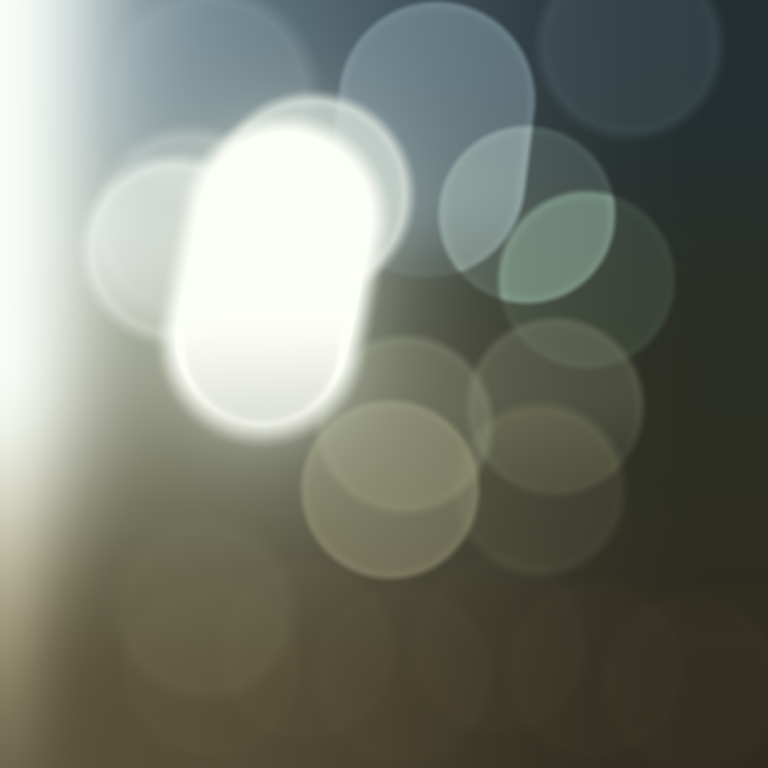
Give the GLSL for this background, as a WebGL 1 fragment shader.

```glsl
precision highp float;
// Out-of-focus lights: a cool-to-warm dusk gradient with a bright left flare,
// overlaid by soft translucent discs and one overexposed, smeared light.
// Discs are capsule distance fields; overlapping pairs form brighter lenses.

uniform vec2 u_resolution;

float hash(float n) {
  return fract(sin(n * 127.1) * 43758.5453);
}

float capsule(vec2 p, vec2 a, vec2 b) {
  vec2 pa = p - a, ba = b - a;
  return length(pa - ba * clamp(dot(pa, ba) / dot(ba, ba), 0.0, 1.0));
}

// Coverage of a smeared light with a faintly brighter rim.
float smear(vec2 p, vec2 a, vec2 b, float radius, float blur) {
  float d = capsule(p, a, b) - radius;
  float rim = (d + blur) / 0.006;
  return (1.0 - smoothstep(-blur, blur, d)) * (1.0 + 0.18 * exp(-rim * rim));
}

float disc(vec2 p, vec2 center, float radius, float blur) {
  return smear(p, center, center + vec2(0.0, 0.001), radius, blur);
}

// Three-stop vertical gradient.
vec3 ramp(vec3 low, vec3 middle, vec3 high, float y) {
  vec3 c = mix(low, middle, smoothstep(0.05, 0.5, y));
  return mix(c, high, smoothstep(0.5, 0.95, y));
}

void main() {
  vec2 p = gl_FragCoord.xy / u_resolution;

  // Backdrop, lit from the left
  vec3 shade = ramp(vec3(0.19, 0.17, 0.12), vec3(0.17, 0.18, 0.14), vec3(0.14, 0.185, 0.2), p.y);
  vec3 lit = ramp(vec3(0.34, 0.31, 0.22), vec3(0.46, 0.47, 0.38), vec3(0.38, 0.47, 0.51), p.y);
  vec3 color = mix(lit, shade, smoothstep(0.15, 0.92, p.x));

  // Flare along the left side
  float reach = p.x / mix(0.07, 0.17, smoothstep(0.1, 0.7, p.y));
  vec3 flare = mix(vec3(0.78, 0.75, 0.62), vec3(0.97, 0.99, 0.97), smoothstep(0.1, 0.55, p.y));
  color = mix(color, flare, exp(-reach * reach) * smoothstep(-0.2, 0.5, p.y));

  // Barely visible discs across the lower half
  for (int i = 0; i < 6; i++) {
    float n = float(i) + 1.0;
    vec2 center = vec2(0.15 + 0.125 * n, 0.1 + 0.12 * hash(n));
    color += vec3(0.012, 0.011, 0.008) * disc(p, center, 0.115, 0.01);
  }
  color = mix(color, vec3(0.5, 0.49, 0.38), 0.16 * disc(p, vec2(0.267, 0.206), 0.117, 0.015));

  // Cool discs along the top
  float top = smear(p, vec2(0.569, 0.87), vec2(0.556, 0.766), 0.128, 0.005);
  color = mix(color, vec3(0.58, 0.68, 0.72), 0.45 * top * smoothstep(0.58, 0.76, p.y));
  color = mix(color, vec3(0.7, 0.78, 0.8), 0.2 * disc(p, vec2(0.273, 0.876), 0.137, 0.015));
  color = mix(color, vec3(0.42, 0.52, 0.55), 0.2 * disc(p, vec2(0.82, 0.941), 0.12, 0.01));

  // Green discs on the right and their lenses
  float upper = disc(p, vec2(0.686, 0.72), 0.115, 0.005);
  float outer = disc(p, vec2(0.764, 0.635), 0.115, 0.006);
  color = mix(color, vec3(0.62, 0.74, 0.71), 0.2 * upper);
  color = mix(color, vec3(0.5, 0.62, 0.54), 0.17 * outer);
  color = mix(color, vec3(0.78, 0.86, 0.82), 0.25 * top * upper);
  color = mix(color, vec3(0.68, 0.82, 0.74), 0.32 * upper * outer);

  // Olive discs below
  float right = disc(p, vec2(0.723, 0.47), 0.115, 0.007);
  float rightLow = disc(p, vec2(0.703, 0.362), 0.111, 0.009);
  color = mix(color, vec3(0.57, 0.59, 0.47), 0.28 * right * smoothstep(0.32, 0.5, p.y));
  color = mix(color, vec3(0.5, 0.49, 0.37), 0.17 * rightLow);
  color = mix(color, vec3(0.6, 0.6, 0.46), 0.12 * right * rightLow);
  float middle = disc(p, vec2(0.527, 0.447), 0.115, 0.008);
  color = mix(color, vec3(0.63, 0.66, 0.54), 0.28 * middle);
  color = mix(color, vec3(0.66, 0.65, 0.52), 0.4 * disc(p, vec2(0.508, 0.362), 0.116, 0.006));

  // Pale disc pair on the left
  float fade = smoothstep(0.5, 0.7, p.y);
  color = mix(color, vec3(0.86, 0.89, 0.87), 0.3 * fade * disc(p, vec2(0.247, 0.707), 0.124, 0.012));
  color = mix(color, vec3(0.95, 0.97, 0.95), mix(0.3, 0.55, fade) * disc(p, vec2(0.228, 0.674), 0.12, 0.012));

  // Overexposed light: halo, pale companion, white core
  vec2 coreLow = vec2(0.341, 0.555), coreHigh = vec2(0.371, 0.715);
  float away = max(capsule(p, coreLow, coreHigh) - 0.12, 0.0);
  color = mix(color, vec3(0.9, 0.93, 0.88), 0.35 * exp(-away * 16.0));
  color = mix(color, vec3(0.88, 0.91, 0.88), 0.65 * disc(p, vec2(0.406, 0.746), 0.13, 0.01));
  float exposure = mix(0.68, 1.0, smoothstep(0.42, 0.6, p.y));
  color = mix(color, vec3(0.99, 1.0, 0.97), min(exposure * smear(p, coreLow, coreHigh, 0.125, 0.018), 1.0));

  gl_FragColor = vec4(clamp(color, 0.0, 1.0), 1.0);
}
```
